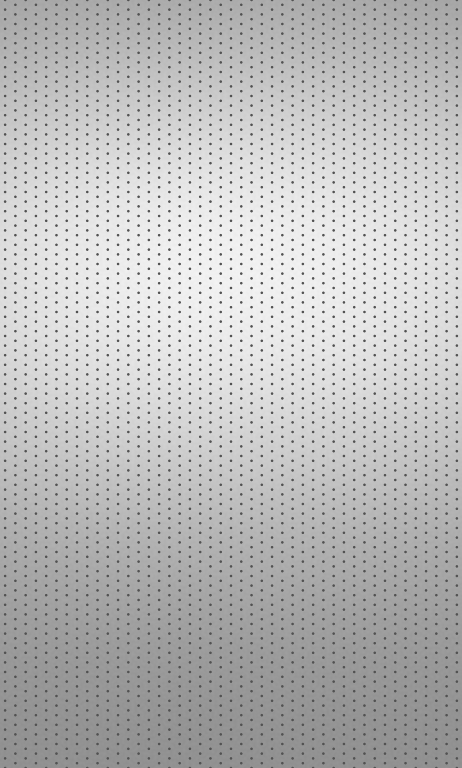
Reproduce this pattern procedurally as a Shadertoy shader.

```glsl
// Brushed silver sheet with staggered columns of tiny dark perforations under a soft glow.

const vec2 GRID = vec2(45.0, 80.0);      // columns across, holes down each column
const float HOLE_RADIUS = 0.00165;       // in canvas heights
const float HOLE_SHADE = 0.32;
const float BASE_SHADE = 0.555;
const float GLOW_STRENGTH = 0.39;
const float GLOW_HEIGHT = 0.65;
const float GRAIN_SCALE = 240.0;
const float GRAIN_STRENGTH = 0.018;

vec2 hashGradient(vec2 cell) {
    vec3 p = fract(cell.xyx * vec3(0.1031, 0.1030, 0.0973));
    p += dot(p, p.yzx + 33.33);
    float angle = 6.2832 * fract((p.x + p.y) * p.z);
    return vec2(cos(angle), sin(angle));
}

float gradientNoise(vec2 p) {
    vec2 cell = floor(p);
    vec2 f = fract(p);
    vec2 blend = f * f * f * (f * (f * 6.0 - 15.0) + 10.0);
    vec2 e = vec2(0.0, 1.0);
    float a = dot(hashGradient(cell), f);
    float b = dot(hashGradient(cell + e.yx), f - e.yx);
    float c = dot(hashGradient(cell + e.xy), f - e.xy);
    float d = dot(hashGradient(cell + e.yy), f - e.yy);
    return mix(mix(a, b, blend.x), mix(c, d, blend.x), blend.y);
}

// Broad band of light, dimmer toward the sides and longer below than above.
float sheetShade(vec2 uv) {
    float rise = uv.y - GLOW_HEIGHT;
    float spread = rise > 0.0 ? 0.32 : 0.36;
    float side = 2.0 * uv.x - 1.0;
    float glow = exp(-rise * rise / (spread * spread));
    return BASE_SHADE + GLOW_STRENGTH * glow * (1.0 - 0.2 * side * side);
}

// Signed distance to the nearest hole; every other column shifts by half a step.
float holeDistance(vec2 uv, vec2 grid, float aspect, float radius) {
    vec2 p = uv * grid;
    float isEven = 1.0 - mod(floor(p.x), 2.0);
    p.y += 0.5 * isEven;
    vec2 offset = (fract(p) - 0.5) * vec2(aspect, 1.0) / grid;
    return length(offset) - radius;
}

void mainImage(out vec4 fragColor, in vec2 fragCoord) {
    vec2 uv = fragCoord / iResolution.xy;
    float aspect = iResolution.x / iResolution.y;
    float pixel = 1.0 / iResolution.y;

    // Lit metal with fine grain
    float shade = sheetShade(uv);
    shade += GRAIN_STRENGTH * gradientNoise(uv * vec2(aspect, 1.0) * GRAIN_SCALE);

    // Perforations with smoothed rims
    float rim = holeDistance(uv, GRID, aspect, HOLE_RADIUS);
    float hole = 1.0 - smoothstep(-0.6 * pixel, 0.6 * pixel, rim);
    shade = mix(shade, HOLE_SHADE, hole);

    fragColor = vec4(vec3(shade), 1.0);
}
```
